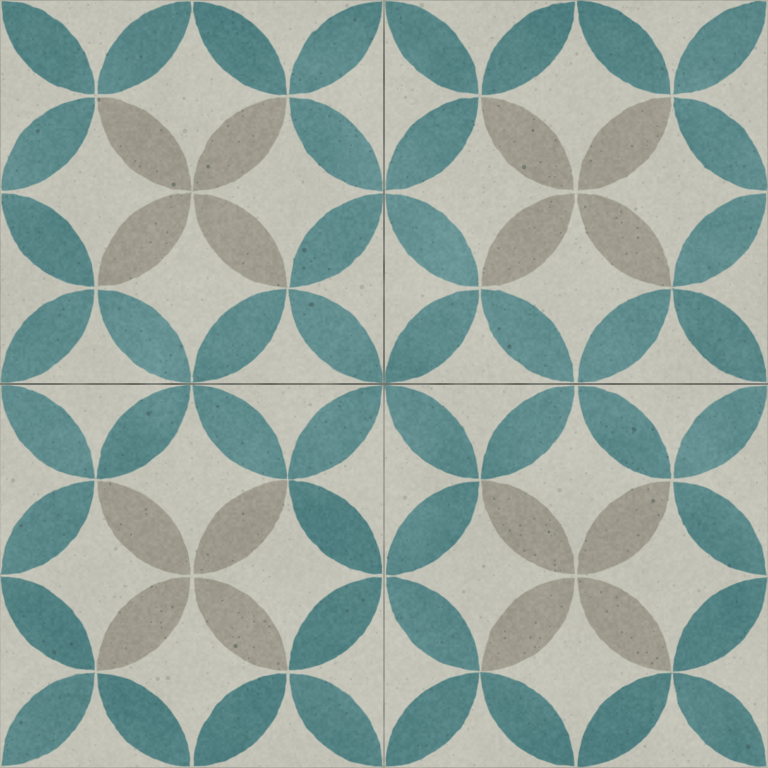
A WebGL 1 fragment shader for this pattern:

```glsl
precision highp float;
// Cement floor tiles: 2 x 2 tiles, each of 4 x 4 cells with one diagonal petal.
// A petal is the overlap of two quarter discs; wrapping value noise adds
// ragged edges, cloudy pigment, grain and pits, so the canvas tiles.

#define TILES 2.0
#define CELLS_PER_TILE 4.0
#define PETAL_INSET 0.013
#define EDGE_WOBBLE 0.022
#define SEAM_HALF_WIDTH 0.0011
#define GRAIN 0.075
#define CREAM vec3(0.768, 0.764, 0.718)
#define TAUPE vec3(0.622, 0.607, 0.558)
#define TEAL_DEEP vec3(0.305, 0.492, 0.498)
#define TEAL_PALE vec3(0.425, 0.592, 0.595)
#define PIT_COLOR vec3(0.25, 0.32, 0.31)
#define SEAM_COLOR vec3(0.37, 0.38, 0.35)

uniform vec2 u_resolution;

float hash(vec2 p) {
  vec3 q = fract(vec3(p.xyx) * 0.1031);
  q += dot(q, q.yzx + 33.33);
  return fract((q.x + q.y) * q.z);
}

// Value noise on an n by n lattice that wraps over the canvas.
float wrapNoise(vec2 uv, float n, float seed) {
  vec2 g = uv * n;
  vec2 i = floor(g);
  vec2 f = fract(g);
  f = f * f * (3.0 - 2.0 * f);
  vec2 a = mod(i, n) + seed;
  vec2 b = mod(i + 1.0, n) + seed;
  return mix(mix(hash(a), hash(vec2(b.x, a.y)), f.x),
             mix(hash(vec2(a.x, b.y)), hash(b), f.x), f.y);
}

// Scattered round pits, at most one per lattice cell.
float pits(vec2 uv, float n, float density, float seed) {
  vec2 g = uv * n;
  vec2 id = floor(g) + seed;
  vec2 center = 0.3 + 0.4 * vec2(hash(id + 3.7), hash(id + 9.1));
  float radius = mix(0.1, 0.28, hash(id + 5.3));
  float soft = 0.5 * n / u_resolution.x + 0.04;
  float dotMask = 1.0 - smoothstep(radius - soft, radius + soft, length(fract(g) - center));
  return dotMask * step(hash(id), density);
}

// Signed distance to a petal along the rising diagonal of the unit cell.
float petal(vec2 p) {
  return max(length(p - vec2(1.0, 0.0)), length(p - vec2(0.0, 1.0))) - 1.0 + PETAL_INSET;
}

void main() {
  vec2 uv = gl_FragCoord.xy / u_resolution;
  float pixel = 1.0 / u_resolution.x;
  float cells = TILES * CELLS_PER_TILE;

  // Cell, petal direction and place inside the tile
  vec2 cell = floor(uv * cells);
  vec2 p = fract(uv * cells);
  if (mod(cell.x + cell.y, 2.0) > 0.5) p.x = 1.0 - p.x;
  vec2 inTile = abs(mod(cell, CELLS_PER_TILE) + 0.5 - 0.5 * CELLS_PER_TILE);
  float isCenter = step(max(inTile.x, inTile.y), 1.0);

  // Hand-poured petal outline
  p += 0.012 * (vec2(hash(cell + 21.0), hash(cell + 47.0)) - 0.5);
  float wobble = 0.6 * wrapNoise(uv, 72.0, 11.0) + 0.4 * wrapNoise(uv, 160.0, 29.0) - 0.5;
  float soft = 0.8 * pixel * cells + 0.003;
  float d = petal(p) + EDGE_WOBBLE * wobble;
  float inPetal = 1.0 - smoothstep(-soft, soft, d);

  // Pigment: per-petal tone, a paler band above the middle and soft clouds
  float cloud = wrapNoise(uv, 10.0, 61.0) * 0.6 + wrapNoise(uv, 24.0, 83.0) * 0.4;
  float band = 0.5 + 0.5 * cos(6.2831853 * (uv.y - 0.62));
  float tone = 0.4 * hash(cell + 71.0) + 0.45 * band + 0.7 * (cloud - 0.5);
  vec3 teal = mix(TEAL_DEEP, TEAL_PALE, clamp(tone, 0.0, 1.0));
  vec3 taupe = TAUPE * (0.97 + 0.06 * cloud);
  vec3 cream = CREAM * (0.98 + 0.04 * cloud);
  vec3 color = mix(cream, mix(teal, taupe, isCenter), inPetal);

  // Mineral grain and pits
  float grain = 0.55 * wrapNoise(uv, 320.0, 5.0) + 0.45 * wrapNoise(uv, 190.0, 17.0) - 0.5;
  color += GRAIN * grain * mix(0.7, 1.0, inPetal);
  float pitMask = 0.45 * pits(uv, 150.0, 0.07, 7.0) + 0.7 * pits(uv, 90.0, 0.009, 130.0);
  color = mix(color, PIT_COLOR, min(pitMask, 1.0) * mix(0.25, 0.65, inPetal));

  // Hairline seams between tiles, fainter along the canvas border
  vec2 toSeam = abs(fract(uv * TILES + 0.5) - 0.5) / TILES;
  vec2 seam = 1.0 - smoothstep(SEAM_HALF_WIDTH - 0.6 * pixel, SEAM_HALF_WIDTH + 0.6 * pixel, toSeam);
  vec2 inner = mix(vec2(0.3), vec2(1.0), step(abs(uv - 0.5), vec2(0.25)));
  vec2 wear = vec2(mix(0.45, 0.85, smoothstep(0.45, 0.55, uv.y) * (1.0 - smoothstep(0.95, 1.0, uv.y))), 0.9);
  wear *= 0.75 + 0.4 * wrapNoise(uv, 40.0, 97.0);
  seam *= inner * wear;
  color = mix(color, SEAM_COLOR, clamp(max(seam.x, seam.y), 0.0, 1.0));

  gl_FragColor = vec4(color, 1.0);
}
```
